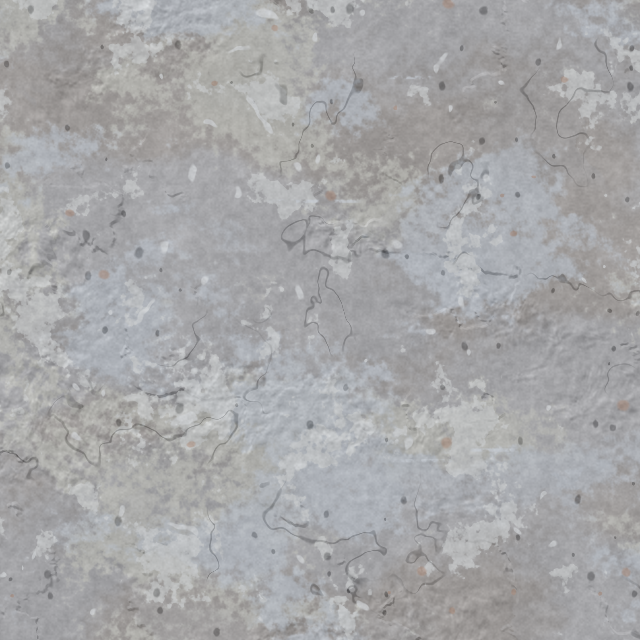
This texture is drawn by a Shadertoy shader. Its source:

```glsl
// Weathered concrete wall: grey and taupe plaster under worn cream and blue washes,
// with peeling coats, pale flakes, crusty bands, hairline cracks, pits and scratches.
// Every layer is a thresholded, warped value-noise fbm; relief comes from offset samples.

#define GRAY  vec3(0.640, 0.641, 0.652)
#define TAUPE vec3(0.618, 0.604, 0.597)
#define CREAM vec3(0.702, 0.703, 0.682)
#define BLUE  vec3(0.685, 0.706, 0.735)
#define FLAKE vec3(0.752, 0.760, 0.764)
#define RUST  vec3(0.640, 0.510, 0.440)
#define GRAIN 0.10
#define SHADOW 0.15
#define CRUST_RELIEF 0.75
#define WARP 0.05

float hash(vec2 p) {
    return fract(sin(dot(p, vec2(127.1, 311.7))) * 43758.5453);
}

float noise(vec2 p) {
    vec2 cell = floor(p), f = fract(p);
    f = f * f * (3.0 - 2.0 * f);
    float low = mix(hash(cell), hash(cell + vec2(1, 0)), f.x);
    float high = mix(hash(cell + vec2(0, 1)), hash(cell + vec2(1, 1)), f.x);
    return mix(low, high, f.y);
}

// Fractal noise centred on zero
float fbm(vec2 p, int octaves) {
    float sum = 0.0, amp = 0.5;
    for (int i = 0; i < octaves; i++) {
        sum += amp * (noise(p) - 0.5);
        p = mat2(0.8, 0.6, -0.6, 0.8) * p * 2.03 + 17.3;
        amp *= 0.53;
    }
    return sum;
}

// Raised, peeling skim coat: 1 on the coat, 0 where it has fallen off
float coat(vec2 p) {
    return smoothstep(-0.012, 0.012, fbm(p * vec2(7.0, 9.0) + 41.0, 6) + 0.02);
}

float crust(vec2 p) {
    return fbm(p * 48.0 + 7.0, 3);
}

// Sparse soft-edged blobs, at most one per cell
float spots(vec2 p, float density, float seed) {
    vec2 cell = floor(p) + seed;
    vec2 centre = 0.35 + 0.3 * vec2(hash(cell + 3.1), hash(cell + 8.7));
    float radius = 0.08 + 0.2 * hash(cell + 5.3);
    float d = length((fract(p) - centre) * vec2(1.0, 0.75));
    return step(hash(cell), density) * smoothstep(radius, radius * 0.5, d);
}

// Thin broken horizontal strokes
float scratches(vec2 uv, float grit) {
    float mask = 0.0;
    for (int i = 0; i < 4; i++) {
        vec2 seed = vec2(float(i) * 3.7, 12.9);
        vec2 centre = vec2(hash(seed), hash(seed + 4.3));
        float reach = 0.03 + 0.06 * hash(seed + 9.1);
        vec2 d = abs(uv - centre);
        mask += smoothstep(0.004, 0.001, d.y) * smoothstep(reach, reach * 0.7, d.x);
    }
    return min(mask, 1.0) * smoothstep(-0.15, 0.1, grit);
}

void mainImage(out vec4 fragColor, in vec2 fragCoord) {
    vec2 uv = fragCoord / iResolution.y;
    vec2 bend = vec2(fbm(uv * 9.0, 4), fbm(uv * 9.0 + 31.0, 4));
    vec2 p = uv + WARP * bend;
    float grit = fbm(uv * 95.0, 3);
    float band = fbm(uv * vec2(2.0, 5.0) + 63.0, 3);

    // Plaster body
    float body = fbm(p * vec2(3.0, 5.0) + 5.0, 4) + 0.12 * grit;
    vec3 col = mix(TAUPE, GRAY, smoothstep(-0.10, 0.07, body));
    col += 0.09 * fbm(p * vec2(11.0, 8.0) + 88.0, 5);

    // Worn colour washes, eaten away by grit
    float cream = fbm(p * vec2(5.0, 6.0) + 19.0, 5) - 0.3 * band + 0.38 * grit;
    float blue = fbm(p * vec2(4.0, 7.0) + 53.0, 5) + 0.2 * grit;
    col = mix(col, CREAM, 0.75 * smoothstep(0.02, 0.15, cream));
    col = mix(col, BLUE, 0.80 * smoothstep(0.07, 0.17, blue));

    // Peeling coat with shaded lower lips, visible only along some edges
    float here = coat(p);
    float lip = coat(p + vec2(-0.002, 0.004)) - here;
    float lipGate = smoothstep(-0.02, 0.14, fbm(uv * 8.0 + 71.0, 3));
    col = mix(col, GRAY, 0.35 * here * smoothstep(-0.05, 0.12, band));
    col -= lipGate * (SHADOW * max(lip, 0.0) - 0.06 * max(-lip, 0.0));

    // Pale ragged flakes
    float flakeField = fbm(p * vec2(15.0, 13.0) + 29.0, 5) + 0.35 * cream + 0.15 * grit;
    col = mix(col, FLAKE, 0.72 * smoothstep(0.15, 0.205, flakeField));

    // Crumbling crust in horizontal clusters
    float crustGate = smoothstep(0.03, 0.16, fbm(p * vec2(4.0, 8.0) + 97.0, 4));
    float relief = crust(p) - crust(p + vec2(-0.0015, 0.003));
    col += CRUST_RELIEF * relief * (0.12 + 0.55 * crustGate);

    // Hairline cracks
    float crackGate = smoothstep(0.06, 0.14, fbm(uv * 6.0 + 13.0, 3));
    float crack = smoothstep(0.012, 0.002, abs(fbm(p * 8.0 + 37.0, 4)));
    col -= 0.13 * crack * crackGate;

    // Pits, rust stains, white chips and scratches
    vec2 ragged = uv + 0.02 * bend + 0.004 * grit;
    col -= 0.17 * spots(ragged * 34.0, 0.07, 2.0);
    col = mix(col, RUST, 0.5 * spots(ragged * vec2(22.0, 34.0), 0.02, 40.0));
    col = mix(col, vec3(0.80, 0.81, 0.82), 0.75 * spots((uv + 0.12 * bend) * 26.0, 0.035, 75.0));
    col = mix(col, BLUE + 0.07, 0.7 * scratches(uv, grit));

    // Fine mineral grain
    col += GRAIN * grit + 0.035 * (noise(uv * 330.0) - 0.5);
    fragColor = vec4(clamp(col, 0.0, 1.0), 1.0);
}
```
